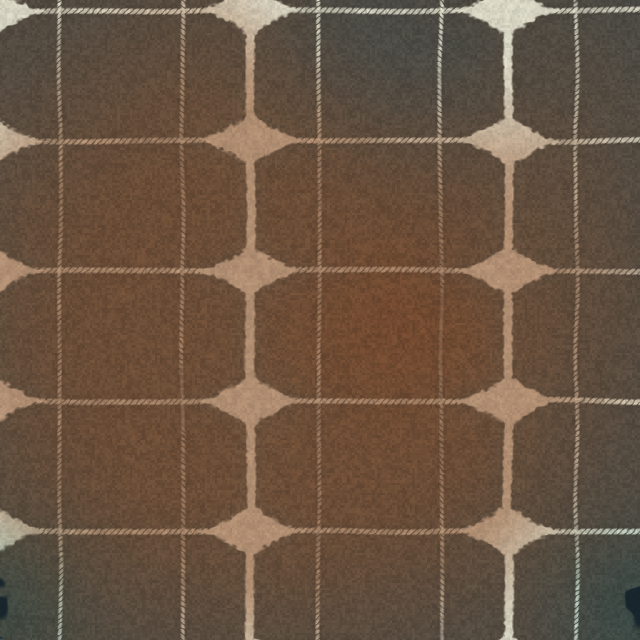
Give the GLSL for this texture, as a WebGL 1 fragment shader.

```glsl
precision highp float;
// Worn brown woven cloth: wide rounded panels, pale star joints and stitched threads.
uniform vec2 u_resolution;

float hash(vec2 p) {
  vec3 h = fract(p.xyx * vec3(0.1031, 0.1030, 0.0973));
  h += dot(h, h.yzx + 33.33);
  return fract((h.x + h.y) * h.z);
}

float noise(vec2 p) {
  vec2 i = floor(p), f = fract(p);
  f = f * f * (3.0 - 2.0 * f);
  return mix(mix(hash(i), hash(i + vec2(1.0, 0.0)), f.x),
             mix(hash(i + vec2(0.0, 1.0)), hash(i + 1.0), f.x), f.y);
}

// Coverage of a shape from its signed distance, with a soft edge
float cover(float d, float soft) {
  return 1.0 - smoothstep(-soft, soft, d);
}

// Round beads along a thread, one per unit of phase
float beads(float phase) {
  return 1.0 - smoothstep(0.22, 0.5, abs(fract(phase) - 0.5));
}

void main() {
  vec2 p = gl_FragCoord.xy / u_resolution;
  float soft = 0.0006 + 0.6 / min(u_resolution.x, u_resolution.y);

  // Hand-woven wobble, then coordinates centred on the nearest joint
  vec2 wobble = vec2(noise(p * 9.0 + 3.0), noise(p * 8.0 + 41.0)) - 0.5;
  vec2 period = vec2(0.4036, 0.2031);
  vec2 w = p + wobble * 0.005 - vec2(0.3906, 0.1706);
  vec2 q = mod(w + 0.5 * period, period) - 0.5 * period;
  float fuzz = noise(p * vec2(150.0, 190.0)) - 0.5;

  // Cool worn rim around a warm middle
  float drift = noise(p * 3.2 + 7.0) - 0.5;
  float rim = length((p - vec2(0.46, 0.47)) * vec2(0.95, 1.0));
  float cool = smoothstep(0.17, 0.74, rim + drift * 0.16);
  float topShade = exp(-dot(p - vec2(0.6, 0.96), p - vec2(0.6, 0.96)) * 18.0);
  cool = clamp(cool + 0.28 * topShade, 0.0, 1.0);
  float glow = exp(-dot(p - vec2(0.62, 0.49), p - vec2(0.62, 0.49)) * 45.0);
  vec3 cloth = mix(vec3(0.425, 0.302, 0.212), vec3(0.295, 0.292, 0.268), cool);
  cloth += glow * vec3(0.025, -0.012, -0.025);
  vec3 thread = mix(vec3(0.69, 0.555, 0.445), vec3(0.84, 0.83, 0.76),
                    smoothstep(0.25, 0.9, cool));

  // Concave star joint and thick upright band
  vec2 s = pow(abs(q) / vec2(0.081, 0.044), vec2(0.8));
  float star = (pow(s.x + s.y, 1.25) - 1.0) * 0.024 + fuzz * 0.005;
  float band = abs(q.x) - 0.0068 + fuzz * 0.003;
  float solid = max(cover(star, soft * 1.5), cover(band, soft * 1.5));

  // Greyed cloth beside the pale parts
  float halo = exp(-max(min(star, band), 0.0) * 65.0);
  cloth = mix(cloth, vec3(0.39, 0.33, 0.265) * (1.0 - 0.16 * cool), halo * 0.4);

  // Twisted horizontal rope with slanted strands
  float strand = beads((p.x - q.y * 0.9) / 0.0098 + fuzz * 0.3);
  float ropeWear = 0.7 + 0.3 * noise(p * vec2(14.0, 9.0) + 19.0);
  float rope = cover(abs(q.y) - 0.0030 - 0.0013 * strand, soft * 1.4);
  rope *= ropeWear * mix(0.42, 1.0, strand);

  // Two thin beaded uprights inside every panel, smeared smooth in places
  float across = abs(mod(w.x, period.x) - 0.2025) - 0.0957;
  float smear = smoothstep(0.72, 0.88, noise(p * vec2(7.0, 8.0) + 61.0));
  float bead = mix(beads((p.y + across * 0.7) / 0.0086 + fuzz * 0.4), 0.6, smear);
  float stitch = cover(abs(across) - 0.0019 - 0.0012 * bead, soft * 1.4);
  float stitchWear = 0.5 + 0.25 * noise(p * vec2(11.0, 17.0)) + 0.25 * cool;
  stitch *= stitchWear * mix(0.3, 1.0, bead);

  // Dark seam shadow beneath the thin threads
  float seam = max(exp(-abs(q.y) * 190.0), exp(-abs(across) * 240.0));
  cloth *= 1.0 - 0.13 * seam;

  vec3 color = mix(cloth, thread, stitch);
  color = mix(color, thread, rope);
  color = mix(color, thread, solid);

  // Weave grain at two scales
  float grain = hash(floor(p * 256.0)) - 0.5;
  float mottled = noise(p * 120.0 + 5.0) - 0.5;
  color *= 1.0 + mix(0.17, 0.09, solid) * grain + 0.08 * mottled;

  // Teal fading and ink blots in the lower corners
  vec2 corner = vec2(min(p.x, 1.0 - p.x), p.y - 0.05);
  float fade = exp(-dot(corner, corner) * 70.0);
  color = mix(color, color * vec3(0.78, 0.98, 1.02), fade);
  float blot = length(corner * vec2(1.0, 0.6)) - 0.017 + (noise(p * 55.0) - 0.5) * 0.03;
  color = mix(color, vec3(0.07, 0.12, 0.16), 0.85 * cover(blot, 0.004));

  gl_FragColor = vec4(clamp(color, 0.0, 1.0), 1.0);
}
```
